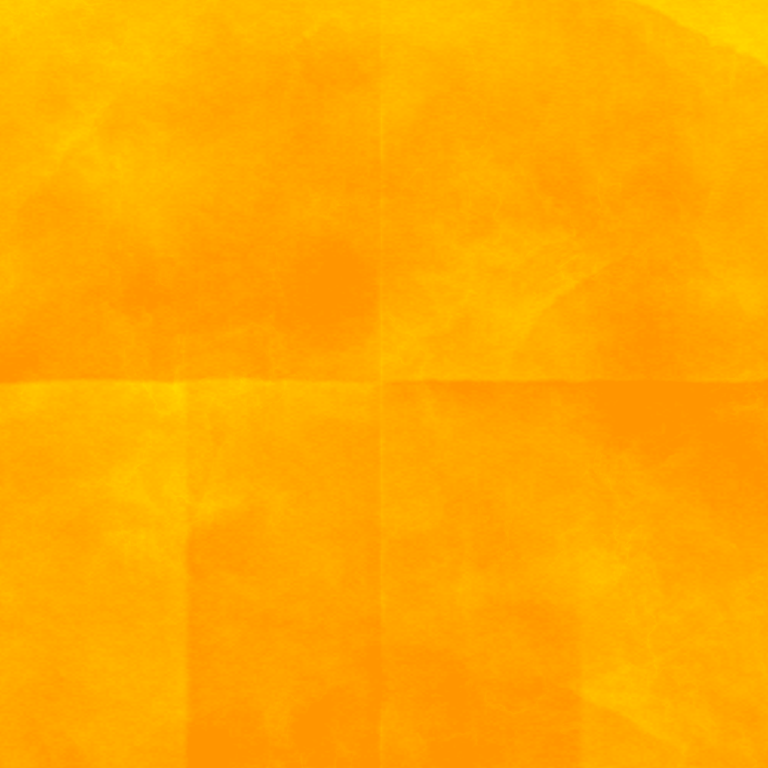
Give the GLSL for this texture, as a Shadertoy shader.

```glsl
// Amber sheet of crumpled paper, unfolded from a four by two grid of panels.

const vec3 FOLD_X = vec3(0.243, 0.497, 0.757);
const float FOLD_Y = 0.503;
const float MEAN_GREEN = 0.668;

float hash(vec2 p) {
    return fract(sin(dot(p, vec2(127.1, 311.7))) * 43758.5453);
}

float noise(vec2 p) {
    vec2 cell = floor(p), f = fract(p);
    f = f * f * f * (f * (f * 6.0 - 15.0) + 10.0);
    float low = mix(hash(cell), hash(cell + vec2(1.0, 0.0)), f.x);
    float high = mix(hash(cell + vec2(0.0, 1.0)), hash(cell + 1.0), f.x);
    return mix(low, high, f.y);
}

// Layered noise centred on zero
float fbm(vec2 p) {
    float sum = 0.0, amp = 0.5;
    mat2 turn = mat2(1.6, 1.2, -1.2, 1.6);
    for (int i = 0; i < 6; i++) {
        sum += amp * (noise(p) - 0.5);
        p = turn * p + 7.3;
        amp *= 0.58;
    }
    return sum;
}

// Light that starts sharply at d = 0 and fades towards positive d
float foldLight(float d, float soft, float reach) {
    return smoothstep(-soft, soft, d) * exp(-max(d, 0.0) / reach);
}

// Short crease, lit on the left of its direction
float crease(vec2 p, vec2 centre, float angle, float len, float reach) {
    vec2 q = p - centre, dir = vec2(cos(angle), sin(angle));
    float along = abs(dot(q, dir)) / len;
    float side = dot(q, vec2(-dir.y, dir.x));
    return (1.0 - smoothstep(0.25, 1.0, along)) * foldLight(side, 0.005, reach);
}

// Many small creases at random places and angles
float scatteredCreases(vec2 p) {
    float sum = 0.0;
    for (int i = 0; i < 70; i++) {
        float id = float(i);
        vec2 centre = vec2(hash(vec2(id, 1.0)), hash(vec2(id, 2.0)));
        float angle = 6.2832 * hash(vec2(id, 3.0));
        float len = mix(0.03, 0.12, hash(vec2(id, 4.0)));
        float reach = mix(0.006, 0.03, hash(vec2(id, 5.0)));
        float strength = mix(-0.5, 1.0, hash(vec2(id, 6.0)));
        sum += strength * crease(p, centre, angle, len, reach);
    }
    return sum;
}

// Thin wandering wrinkles, present only in patches
float wrinkles(vec2 p, float scale) {
    float line = exp(-abs(fbm(p * scale)) * 32.0);
    return line * smoothstep(0.35, 0.75, noise(p * scale * 1.3 + 31.0));
}

// Blends one tone per column across the vertical folds
float acrossColumns(vec4 tone, float x, float soft) {
    vec3 s = smoothstep(FOLD_X - soft, FOLD_X + soft, vec3(x));
    return mix(mix(mix(tone.x, tone.y, s.x), tone.z, s.y), tone.w, s.z);
}

float panelTone(vec2 p) {
    vec4 top = vec4(0.755, 0.705, 0.72, 0.725);
    vec4 middle = vec4(0.675, 0.652, 0.646, 0.675);
    vec4 aboveFold = vec4(0.620, 0.628, 0.72, 0.655);
    vec4 belowFold = vec4(0.70, 0.66, 0.675, 0.64);
    vec4 bottom = vec4(0.69, 0.612, 0.632, 0.672);
    float h = (p.y - FOLD_Y) / (1.0 - FOLD_Y);
    vec4 upper = mix(mix(aboveFold, middle, smoothstep(0.0, 0.5, h)),
                     top, smoothstep(0.4, 1.0, h));
    vec4 lower = mix(bottom, belowFold, smoothstep(0.0, 1.0, p.y / FOLD_Y));
    return mix(acrossColumns(lower, p.x, 0.01), acrossColumns(upper, p.x, 0.07),
               smoothstep(-0.005, 0.005, p.y - FOLD_Y));
}

// Highlights and shadows along the main folds
float mainFolds(vec2 p) {
    float below = FOLD_Y - p.y;
    vec3 dx = p.x - FOLD_X;
    float light = acrossColumns(vec4(0.045, 0.07, -0.05, -0.03), p.x, 0.02)
                * foldLight(below, 0.005, 0.022);
    light += acrossColumns(vec4(-0.01, -0.01, 0.03, 0.045), p.x, 0.02)
           * foldLight(-below, 0.004, 0.014);
    float wear = noise(vec2(4.0, p.y * 45.0));
    light += (0.01 + 0.06 * wear) * exp(-abs(dx.y) / 0.003);
    light -= 0.02 * foldLight(-dx.y, 0.003, 0.025);
    float lowerHalf = smoothstep(-0.02, 0.02, below);
    light += 0.02 * lowerHalf * foldLight(-dx.x, 0.005, 0.012);
    light -= 0.012 * lowerHalf * foldLight(dx.x, 0.005, 0.025);
    light += 0.025 * mix(0.4, 1.0, lowerHalf) * foldLight(dx.z, 0.006, 0.015);
    return light;
}

void mainImage(out vec4 fragColor, in vec2 fragCoord) {
    vec2 uv = fragCoord / iResolution.xy;
    vec2 warp = vec2(fbm(uv * 7.0 + 3.0), fbm(uv * 7.0 + 19.0));
    vec2 bent = uv + 0.075 * warp;
    vec2 uneven = uv + 0.014 * warp * vec2(0.25, 1.0);

    // Panels and folds, slightly uneven
    float green = MEAN_GREEN + 1.1 * (panelTone(uneven) - MEAN_GREEN) - 0.014;
    green += mainFolds(uneven);

    // Large bent facets
    green += 0.095 * crease(bent, vec2(0.91, 0.955), -0.27, 0.2, 0.07);
    green += 0.055 * crease(bent, vec2(0.74, 0.60), 0.9, 0.17, 0.07);
    green += 0.050 * crease(bent, vec2(0.09, 0.80), 0.95, 0.16, 0.05);
    green += 0.060 * crease(bent, vec2(0.80, 0.06), -0.6, 0.14, 0.04);

    // Crumpling, cloudy dye and paper grain
    green += 0.046 * scatteredCreases(bent);
    green += 0.042 * wrinkles(bent, 4.5) + 0.028 * wrinkles(bent + 5.0, 9.0);
    green += 0.17 * fbm(bent * vec2(5.0, 8.0));
    green += 0.026 * (noise(uv * vec2(110.0, 190.0)) - 0.5);
    green += 0.030 * (noise(uv * vec2(250.0, 330.0)) - 0.5);

    fragColor = vec4(1.0, clamp(green, 0.585, 0.835), 0.0, 1.0);
}
```
